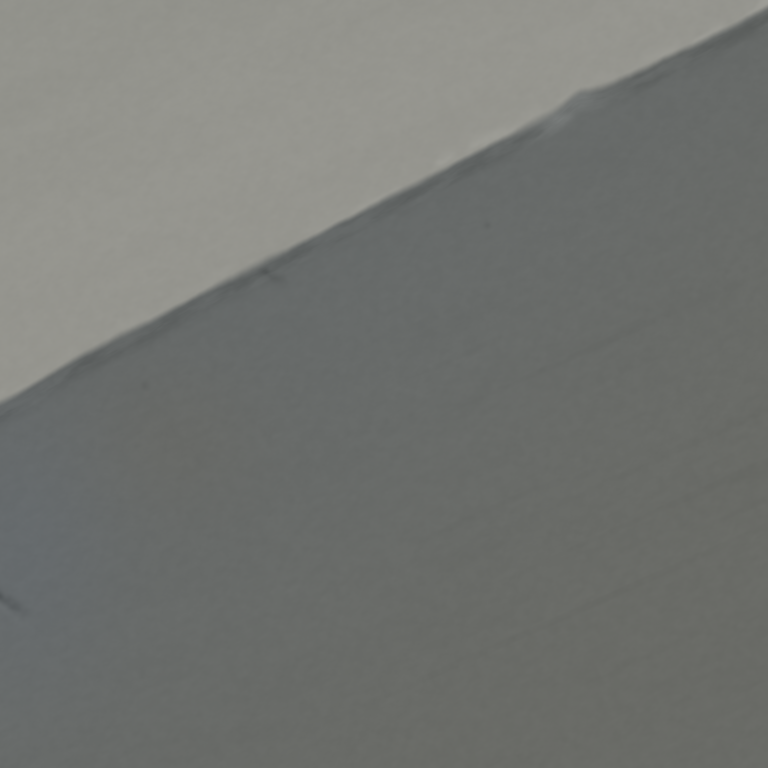
Write a Shadertoy shader that draws this texture.

```glsl
// Two painted grey planes meeting along a rising diagonal edge.
// The edge is a height function with a small bump and varying softness; faint
// tints, brushed noise, a broken rim light and a patchy shadow add the surface.

const float EDGE_START = 0.475;
const float EDGE_SLOPE = 0.515;
const float SOFT_MIN = 0.0045;
const float SOFT_MAX = 0.0110;
const vec3 LIGHT_FAR = vec3(0.572, 0.573, 0.547);
const vec3 LIGHT_NEAR = vec3(0.584, 0.583, 0.558);
const vec3 DARK_COOL = vec3(0.404, 0.418, 0.416);
const vec3 DARK_WARM = vec3(0.414, 0.420, 0.402);
const vec3 BLUE_TINT = vec3(-0.005, 0.000, 0.012);
const vec3 BROWN_TINT = vec3(0.002, -0.004, -0.012);
const float GRAIN = 0.019;
const float STREAKS = 0.016;

float hash(vec2 p) {
    vec3 q = fract(vec3(p.xyx) * 0.1031);
    q += dot(q, q.yzx + 33.33);
    return fract((q.x + q.y) * q.z);
}

float noise(vec2 p) {
    vec2 i = floor(p), f = fract(p);
    f = f * f * (3.0 - 2.0 * f);
    return mix(mix(hash(i), hash(i + vec2(1, 0)), f.x),
               mix(hash(i + vec2(0, 1)), hash(i + vec2(1, 1)), f.x), f.y);
}

float fbm(vec2 p) {
    float sum = 0.0, amp = 0.5;
    for (int i = 0; i < 4; i++) {
        sum += amp * noise(p);
        p = p * 2.03 + 17.1;
        amp *= 0.5;
    }
    return sum / 0.9375;
}

float bell(float x, float width) {
    return exp(-x * x / (width * width));
}

float spot(vec2 p, vec2 center, vec2 size) {
    vec2 q = (p - center) / size;
    return exp(-dot(q, q));
}

float edgeHeight(float x) {
    float sag = 0.007 * smoothstep(0.0, 0.12, x) * (1.0 - smoothstep(0.75, 0.95, x));
    float bump = 0.010 * bell(x - 0.752, 0.020);
    float wobble = 0.003 * (fbm(vec2(x * 45.0, 3.0)) - 0.5);
    return EDGE_START + EDGE_SLOPE * x + sag + bump + wobble;
}

// Crisp in places, smeared around the bump and the upper nick
float edgeSoftness(float x) {
    float smeared = 0.5 * noise(vec2(x * 20.0, 9.0));
    smeared += 0.5 * bell(x - 0.33, 0.04) + 0.5 * bell(x - 0.72, 0.06);
    return mix(SOFT_MIN, SOFT_MAX, min(smeared, 1.0));
}

// Soft stroke from a to b, fading toward b
float nick(vec2 p, vec2 a, vec2 b, float width) {
    vec2 ab = b - a;
    float t = clamp(dot(p - a, ab) / dot(ab, ab), 0.0, 1.0);
    return bell(length(p - a - ab * t), width) * (1.0 - 0.5 * t);
}

vec3 upperPlane(vec2 p, float d, float streak) {
    vec3 col = mix(LIGHT_NEAR, LIGHT_FAR, smoothstep(0.05, 0.5, d));
    col += STREAKS * streak;
    float lit = 0.25 + 0.75 * bell(p.x - 0.58, 0.09) + 0.75 * smoothstep(0.82, 0.92, p.x);
    float broken = smoothstep(0.2, 0.8, noise(vec2(p.x * 45.0, d * 60.0)));
    return col + 0.034 * lit * broken * bell(d - 0.009, 0.009);
}

vec3 lowerPlane(vec2 p, float d, float streak) {
    float warmth = smoothstep(0.25, 1.15, 0.75 * p.x + 0.8 * (0.75 - p.y));
    vec3 col = mix(DARK_COOL, DARK_WARM, warmth);
    col += BLUE_TINT * spot(p, vec2(0.03, 0.27), vec2(0.11, 0.18));
    col += BROWN_TINT * spot(p, vec2(0.22, 0.43), vec2(0.12, 0.10));
    col += STREAKS * 0.5 * streak;

    // Faint brushed furrows at the lower right
    vec2 along = vec2(p.x * 5.0, (p.y - 0.45 * p.x) * 60.0);
    float furrow = smoothstep(0.70, 0.95, noise(along + 5.0));
    col -= 0.007 * furrow * smoothstep(0.3, 0.7, p.x) * smoothstep(0.7, 0.5, p.y);

    // Patchy shadow under the edge, drawn out along it
    float patchy = smoothstep(0.2, 0.8, fbm(vec2(p.x * 26.0, d * 85.0)));
    col -= 0.046 * patchy * bell(d + 0.014, 0.014);
    col -= 0.006 * exp(d * 20.0);

    // Pale smear trailing left below the bump
    vec2 smear = vec2(p.x - 0.738, d + 0.011);
    float rough = 0.75 + 0.5 * noise(p * vec2(60.0, 90.0));
    col += 0.075 * rough * spot(smear, vec2(0.0), vec2(0.042, 0.016));

    // Nicks and specks, broken up by noise
    float gap = 0.4 + 0.8 * noise(p * 130.0);
    col -= 0.085 * gap * nick(p, vec2(-0.01, 0.230), vec2(0.030, 0.203), 0.007);
    col += 0.022 * gap * nick(p, vec2(0.0, 0.211), vec2(0.022, 0.196), 0.005);
    col -= 0.060 * gap * nick(p, vec2(0.345, 0.645), vec2(0.367, 0.633), 0.007);
    col -= 0.026 * gap * spot(p, vec2(0.190, 0.498), vec2(0.006));
    col -= 0.026 * gap * spot(p, vec2(0.634, 0.706), vec2(0.005));
    return col;
}

void mainImage(out vec4 fragColor, in vec2 fragCoord) {
    vec2 p = fragCoord / iResolution.xy;
    float d = p.y - edgeHeight(p.x);
    float streak = fbm(vec2(p.x * 4.0 + p.y, (p.y - 0.42 * p.x) * 22.0)) - 0.5;
    float soft = max(edgeSoftness(p.x), 1.0 / iResolution.y);
    float upper = smoothstep(-soft, soft, d);
    vec3 col = mix(lowerPlane(p, d, streak), upperPlane(p, d, streak), upper);
    vec2 slanted = vec2(p.x + 0.5 * p.y, p.y - 0.5 * p.x);
    col += GRAIN * (fbm(slanted * vec2(85.0, 115.0)) - 0.5);
    fragColor = vec4(col, 1.0);
}
```
